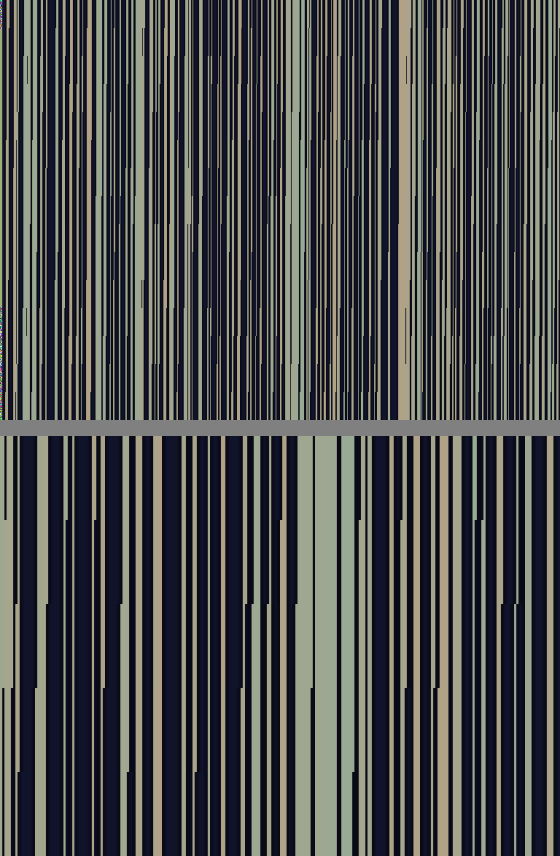
Top: the whole. Bottom: its middle third, enlarged.
Write a Shadertoy shader that draws this pattern.

```glsl
// Draws dense pale upright bars on navy, their edges stepping sideways in horizontal bands.

const vec3 NAVY = vec3(0.062, 0.074, 0.165);
const vec3 INK = vec3(0.036, 0.038, 0.088);
const vec3 BONE = vec3(0.645, 0.65, 0.555);
const vec3 TINT = vec3(0.05, -0.015, -0.03);   // warm to cool drift of single bars
const vec3 LIME = vec3(0.62, 0.68, 0.45);      // strip on the left border

const float UNITS = 768.0;      // edge positions across the canvas
const float BANDS = 15.0;       // horizontal bands over the height
const float SLANT = 0.11;       // sideways drift per band, in units
const float CELL = 6.7;         // mean bar spacing, in units
const float JITTER = 0.75;      // share of a cell a bar may wander
const float MIN_WIDTH = 1.0;
const float MAX_WIDTH = 5.6;
const float WIDTH_SKEW = 1.2;   // above 1 favours thin bars
const float MISSING = 0.04;     // share of empty cells
const float HALO = 2.0;         // reach of the darker rim, in units
const float BORDER = 3.0;       // width of the left strip, in units

float hash(vec2 p) {
    return fract(sin(dot(p, vec2(127.1, 311.7))) * 43758.55);
}

// Length shared by the bar [a, b] and a window around x, relative to the window.
float overlap(float a, float b, float x, float halfSize) {
    float shared_ = min(b, x + halfSize) - max(a, x - halfSize);
    return max(shared_, 0.0) / (2.0 * halfSize);
}

// Slow change of the bar widths across the canvas.
float density(float cell) {
    return 1.0 + 0.16 * sin(cell * 0.23 + 1.0) + 0.14 * sin(cell * 0.61 + 4.0);
}

// Bars of one band: x = coverage, y = coverage of the wider rim, z = tint.
vec3 bars(float x, float band, float halfPixel) {
    float drift = SLANT * band;
    float home = floor((x - drift) / CELL);
    vec3 sum = vec3(0.0);
    for (int k = -2; k <= 2; k++) {
        float cell = home + float(k);
        if (hash(vec2(cell, 3.0)) < MISSING) continue;
        float size = pow(hash(vec2(cell, 1.0)), WIDTH_SKEW);
        float width = max(MIN_WIDTH, mix(MIN_WIDTH, MAX_WIDTH, size) * density(cell));
        float start = (cell + JITTER * hash(vec2(cell, 2.0))) * CELL + drift;
        float left = floor(start);
        float right = floor(start + width);
        float cover = overlap(left, right, x, halfPixel);
        float tint = hash(vec2(cell, 4.0)) * 2.0 - 1.0;
        sum += vec3(cover, overlap(left, right, x, halfPixel + HALO), cover * tint);
    }
    return vec3(min(sum.xy, 1.0), clamp(sum.z, -1.0, 1.0));
}

// Pale strip on the left border, with coloured specks near its two ends.
vec3 borderColor(float x, float y) {
    vec2 grain = floor(vec2(x, y * UNITS * 0.75) / 1.5);
    vec3 speck = vec3(hash(grain), hash(grain + 17.0), hash(grain + 41.0));
    float ends = max(step(y, 0.27), step(0.93, y));
    return mix(LIME, speck, 0.8 * ends);
}

void mainImage(out vec4 fragColor, in vec2 fragCoord) {
    vec2 uv = fragCoord / iResolution.xy;
    float x = uv.x * UNITS;
    float halfPixel = 0.5 * UNITS / iResolution.x;

    // Blend the two bands that meet inside a pixel row.
    float row = uv.y * BANDS;
    float seam = floor(row + 0.5);
    float above = clamp((row - seam) * iResolution.y / BANDS + 0.5, 0.0, 1.0);
    vec3 field = mix(bars(x, seam - 1.0, halfPixel), bars(x, seam, halfPixel), above);

    // Gaps darken beside a bar, bars drift a little in hue.
    vec3 gap = mix(NAVY, INK, clamp(field.y * 3.0, 0.0, 1.0));
    vec3 color = mix(gap, BONE, field.x) + TINT * field.z;

    float border = overlap(0.0, BORDER, x, halfPixel);
    color = mix(color, borderColor(x, uv.y), border);
    fragColor = vec4(color, 1.0);
}
```
